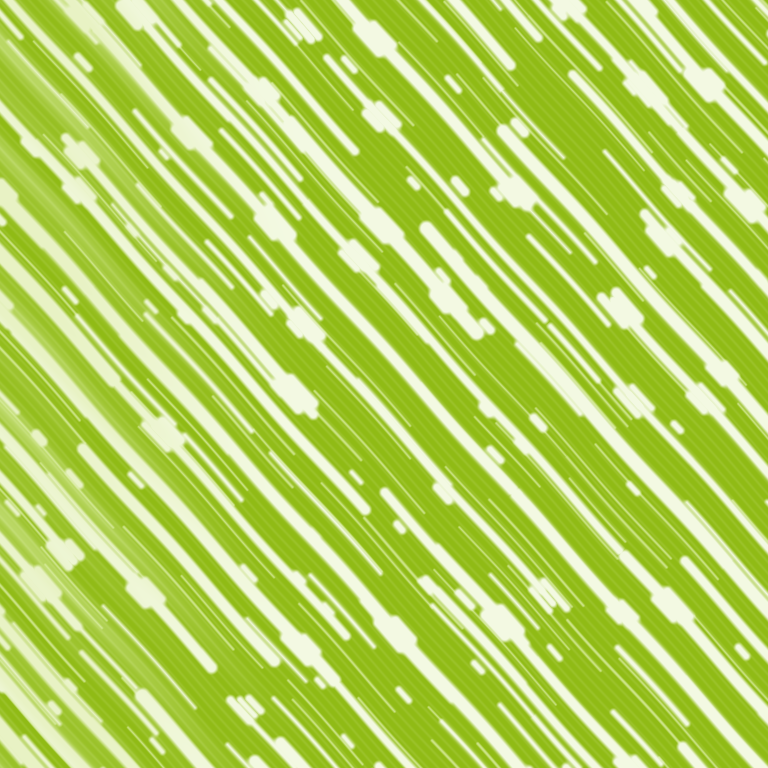
This pattern is drawn by a Shadertoy shader. Its source:

```glsl
// Diagonal green rods split by pale rounded streaks, with a soft wash on the left.

const vec3 LEAF = vec3(0.555, 0.725, 0.065);
const vec3 PALE = vec3(0.87, 0.94, 0.66);
const vec3 IVORY = vec3(0.965, 0.985, 0.92);
const vec3 CREAM = vec3(0.91, 0.95, 0.77);
const float TAU = 6.28318;

float hash(vec2 cell, float seed) {
    vec3 a = fract(vec3(cell.xyx + seed * 7.13) * vec3(0.1031, 0.1030, 0.0973));
    a += dot(a, a.yzx + 33.33);
    return fract((a.x + a.y) * a.z);
}

float capsule(vec2 q, float halfLength, float radius) {
    q.x = max(abs(q.x) - halfLength, 0.0);
    return length(q) - radius;
}

float smoothUnion(float a, float b, float k) {
    float h = max(k - abs(a - b), 0.0) / k;
    return min(a, b) - 0.25 * k * h * h;
}

// Distance to capsules scattered in rows. size = (cell length, row pitch),
// reach = greatest half length in cells, share = part of the cells in use.
float strokes(vec2 q, vec2 size, float reach, float radius, float share,
              float placeSeed, float shapeSeed) {
    vec2 base = floor(q / size);
    float d = 1.0;
    for (int j = -1; j <= 1; j++) {
        float row = base.y + float(j);
        float centre = (row + 0.5 + 0.5 * (hash(vec2(row, 3.0), placeSeed) - 0.5)) * size.y;
        float shift = hash(vec2(row, 9.0), placeSeed);
        float column = floor(q.x / size.x + shift);
        for (int i = -1; i <= 1; i++) {
            vec2 id = vec2(column + float(i), row);
            if (hash(id, placeSeed + 1.0) > share) continue;
            float jitter = 0.5 * (hash(id, placeSeed + 2.0) - 0.5);
            float along = (id.x + 0.5 + jitter - shift) * size.x;
            float halfLength = size.x * reach * mix(0.4, 1.0, hash(id, shapeSeed));
            float r = radius * mix(0.6, 1.25, hash(id, shapeSeed + 1.0));
            d = min(d, capsule(q - vec2(along, centre), halfLength, r));
        }
    }
    return d;
}

// Stepped blotches: three neighbouring lanes of unequal length.
float blotches(vec2 q, vec2 size, float lane, float share, float placeSeed) {
    float d = 1.0;
    for (int i = -1; i <= 1; i++) {
        float offset = float(i) * lane;
        d = min(d, strokes(q + vec2(offset * 0.4, offset), size, 0.11,
                           lane * 0.65, share, placeSeed, 40.0 + offset * 900.0));
    }
    return d;
}

// Layered sines that vary slowly across the lanes.
float laneTone(float v) {
    return 0.5 + 0.25 * sin(v * 61.0 + 1.0) + 0.25 * sin(v * 137.0 + 2.4);
}

void mainImage(out vec4 fragColor, in vec2 fragCoord) {
    vec2 p = fragCoord / iResolution.y;

    // Axes along and across the falling diagonal, with a slight waver.
    float angle = radians(48.0);
    vec2 dir = vec2(cos(angle), -sin(angle));
    vec2 q = vec2(dot(p, dir), dot(p, vec2(-dir.y, dir.x)));
    q.y += 0.0012 * sin(q.x * 23.0 + q.y * 17.0);

    // Long bands, blotches on the same rows, then finer streaks.
    vec2 bandSize = vec2(0.62, 0.054);
    float d = strokes(q, bandSize, 0.68, 0.0078, 0.95, 5.0, 11.0);
    d = smoothUnion(d, blotches(q, vec2(0.21, bandSize.y), 0.0095, 0.42, 5.0), 0.006);
    d = smoothUnion(d, strokes(q, vec2(0.24, 0.021), 0.46, 0.0032, 0.36, 17.0, 19.0), 0.005);
    d = smoothUnion(d, strokes(q, vec2(0.07, 0.031), 0.18, 0.0052, 0.16, 23.0, 29.0), 0.005);
    float hair = strokes(q, vec2(0.30, 0.0125), 0.45, 0.0009, 0.35, 31.0, 37.0);

    // Green rods with faint lane seams and a lighter left side.
    float wash = 1.0 - smoothstep(0.0, 0.42, p.x);
    float tone = laneTone(q.y);
    float seam = pow(0.5 + 0.5 * sin(q.y * TAU / 0.0098), 3.0);
    vec3 green = mix(LEAF, PALE, 0.03 + 0.13 * seam + 0.55 * wash * tone * tone);

    // Pale streaks over the rods, with softened edges.
    float blur = max(0.0030, 0.75 / iResolution.y);
    vec3 streak = mix(IVORY, CREAM, clamp(0.22 + 0.8 * wash * (0.4 + tone), 0.0, 1.0));
    vec3 color = mix(green, PALE, 0.75 * (1.0 - smoothstep(-0.001, 0.0022, hair)));
    color = mix(color, streak, 1.0 - smoothstep(-blur, blur, d));
    fragColor = vec4(color, 1.0);
}
```
